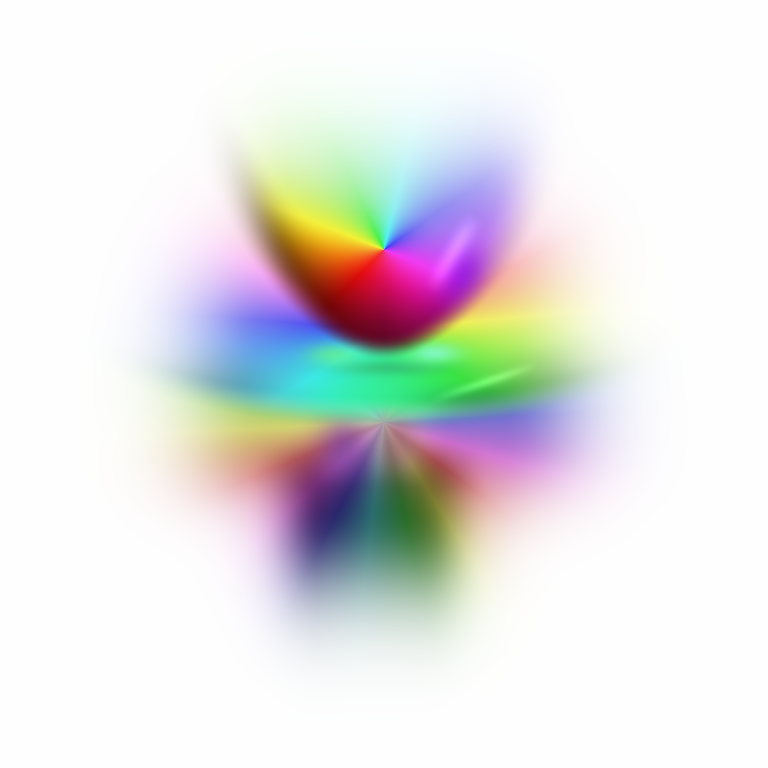
Write a Shadertoy shader that draws this background.

```glsl
// A soft iridescent bloom on white: a lower fan, a curved band and an upper bowl.
// Each layer takes its hue from the angle about its own pivot, and its opacity
// from parabolic edges with Gaussian tails; faint streaks and glows finish it.

const float TAU = 6.2831853;

vec3 hsv(float hue, float sat, float val) {
    vec3 wheel = clamp(abs(fract(hue + vec3(0.0, 2.0, 1.0) / 3.0) * 6.0 - 3.0) - 1.0, 0.0, 1.0);
    return val * mix(vec3(1.0), wheel, sat);
}

// Signed turn about a pivot: 0 is down, positive to the left, 0.5 is up.
float turn(vec2 d) {
    return atan(-d.x, -d.y - 1e-5) / TAU;
}

// One up to start, then a Gaussian tail.
float fade(float start, float width, float x) {
    float k = max(x - start, 0.0) / width;
    return exp(-k * k);
}

float glow(vec2 p, vec2 center, vec2 radius) {
    vec2 d = (p - center) / radius;
    return exp(-dot(d, d));
}

// Soft line from a to b.
float streak(vec2 p, vec2 a, vec2 b, float width) {
    vec2 ab = b - a;
    float t = clamp(dot(p - a, ab) / dot(ab, ab), 0.0, 1.0);
    return fade(0.0, width, length(p - a - ab * t)) * sin(t * TAU * 0.5);
}

// Lower fan: two pale wings and a dark hanging lobe; returns colour and opacity.
vec4 fan(vec2 p, float aboveRim) {
    vec2 d = p - vec2(0.0, -0.05);
    float a = turn(d);
    float wings = fade(0.15, 0.11, abs(p.x)) * fade(0.07, 0.08, -p.y);
    float lobe = fade(0.07, 0.075, abs(p.x + 0.01)) * fade(0.16, 0.12, -p.y);
    float dark = smoothstep(0.06, 0.14, -p.y) * (1.0 - smoothstep(0.06, 0.16, abs(p.x + 0.02)));
    float sat = mix(0.46, 0.64, dark) * smoothstep(-0.03, 0.09, length(d));
    vec3 color = hsv(3.0 * a - 0.56, sat, mix(0.82, 0.42, dark));
    color = mix(color, vec3(0.50, 0.27, 0.63), 0.75 * glow(p, vec2(-0.05, -0.085), vec2(0.035, 0.045)));
    color = mix(color, vec3(0.60, 0.34, 0.42), 0.7 * glow(p, vec2(0.015, -0.08), vec2(0.03, 0.05)));
    color += 0.025 * sin(a * 60.0) * glow(d, vec2(0.0, -0.04), vec2(0.09, 0.06));
    float alpha = 1.0 - (1.0 - wings) * (1.0 - lobe);
    return vec4(color, alpha * (1.0 - smoothstep(-0.02, 0.04, aboveRim)));
}

// Middle band: violet and blue on the left, through green, to orange on the right.
vec4 band(vec2 p, float aboveRim) {
    float a = clamp(turn(p - vec2(0.0, 0.07)), -0.34, 0.34);
    float side = smoothstep(0.05, 0.24, abs(p.x));
    float val = 0.93 - 0.28 * side * (1.0 - smoothstep(0.0, 0.08, aboveRim));
    vec3 color = hsv(0.42 + 0.25 * a + 10.0 * a * a * a, mix(0.78, 0.5, side), val);
    color = mix(color, vec3(0.08, 0.48, 0.20), 0.7 * glow(p, vec2(0.125, -0.028), vec2(0.07, 0.022)));
    color = mix(color, vec3(0.20, 0.70, 0.43), 0.65 * glow(p, vec2(0.01, 0.021), vec2(0.075, 0.010)));
    color = mix(color, vec3(0.55, 0.98, 0.86), 0.8 * glow(p, vec2(0.065, 0.040), vec2(0.035, 0.014)));
    color = mix(color, vec3(0.42, 0.95, 0.52), 0.7 * glow(p, vec2(-0.065, 0.038), vec2(0.035, 0.014)));
    color += 0.16 * streak(p, vec2(0.06, -0.022), vec2(0.20, 0.025), 0.006);
    float alpha = smoothstep(-0.025, 0.02, aboveRim);
    alpha *= fade(0.16, 0.10, abs(p.x)) * fade(0.03, 0.14, p.y);
    return vec4(color, alpha);
}

// Upper bowl: a full hue wheel, dark along its parabolic floor, fading upward.
vec4 bowl(vec2 p) {
    float height = p.y - 0.045 - 5.5 * p.x * p.x;
    float a = turn(p - vec2(0.0, 0.175));
    float hue = a - 0.06 - 0.09 * sin(TAU * a);
    float sat = mix(0.95, 0.5, smoothstep(0.12, 0.25, p.y + 0.5 * p.x));
    float val = mix(0.36, 0.95, smoothstep(0.0, 0.12, height + 0.5 * max(p.x, 0.0)));
    vec3 color = hsv(hue, sat, val);
    color = mix(color, vec3(0.46, 0.0, 0.88), 0.6 * glow(p, vec2(0.11, 0.135), vec2(0.035, 0.045)));
    color += 0.18 * streak(p, vec2(0.06, 0.12), vec2(0.12, 0.22), 0.011);
    float blur = 0.015 + 0.35 * max(p.y - 0.05, 0.0);
    float alpha = smoothstep(-blur, blur, height);
    alpha *= fade(0.12, 0.08, abs(p.x)) * fade(0.17, 0.13, p.y);
    return vec4(color, alpha);
}

void mainImage(out vec4 fragColor, in vec2 fragCoord) {
    vec2 p = (fragCoord - 0.5 * iResolution.xy) / min(iResolution.x, iResolution.y);
    float aboveRim = p.y + 0.036 - 0.5 * p.x * p.x;

    // Stack the layers over white, back to front.
    vec3 color = vec3(0.998);
    vec4 layer = fan(p, aboveRim);
    color = mix(color, layer.rgb, layer.a);
    layer = band(p, aboveRim);
    color = mix(color, layer.rgb, layer.a);
    layer = bowl(p);
    color = mix(color, layer.rgb, layer.a);

    fragColor = vec4(clamp(color, 0.0, 1.0), 1.0);
}
```
